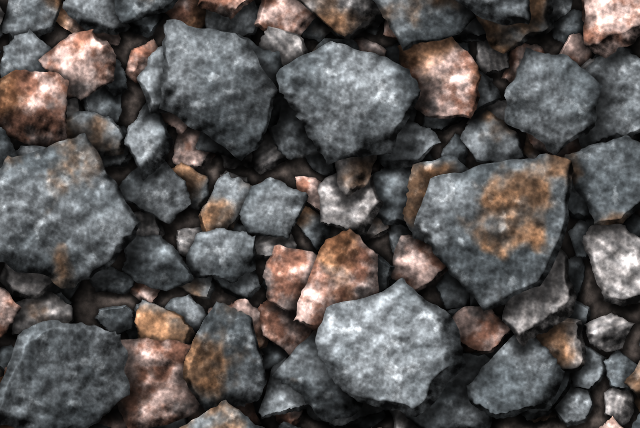
A Shadertoy shader for this texture:

```glsl
// A heap of broken granite and basalt seen from above. Four grids of stones
// are painted from small to large; each stone is a convex cut of random planes
// whose blended normals give the facets, with noise for grain and soft shadows.

const vec3 LIGHT = vec3(-0.35, 0.60, 0.72);
const int SIDES = 7;

float hash(vec2 p) {
    return fract(sin(dot(p, vec2(127.1, 311.7))) * 43758.5453);
}

float noise(vec2 p) {
    vec2 i = floor(p), f = fract(p);
    f = f * f * (3.0 - 2.0 * f);
    return mix(mix(hash(i), hash(i + vec2(1, 0)), f.x),
               mix(hash(i + vec2(0, 1)), hash(i + vec2(1, 1)), f.x), f.y);
}

float fbm(vec2 p) {
    float sum = 0.0, amp = 0.5;
    for (int i = 0; i < 5; i++) {
        sum += amp * noise(p);
        p = mat2(1.6, 1.2, -1.2, 1.6) * p + 3.7;
        amp *= 0.5;
    }
    return sum;
}

// Mineral colour: pink granite, banded pale gneiss or blue-grey basalt
vec3 stoneColor(vec2 p, vec2 q, float kind, float seed) {
    float cloud = smoothstep(0.25, 0.72, fbm(p * 8.0));
    float grain = fbm(p * 55.0);
    float crystal = smoothstep(0.34, 0.62, fbm(p * 24.0));
    vec3 color = mix(vec3(0.36, 0.385, 0.40), vec3(0.54, 0.56, 0.575), cloud);
    if (kind < 0.24) {
        color = mix(vec3(0.62, 0.44, 0.37), vec3(0.93, 0.80, 0.76), crystal);
        color = mix(color, vec3(0.42, 0.41, 0.41), 0.7 * smoothstep(0.55, 0.7, fbm(p * 13.0 + 9.0)));
    } else if (kind < 0.45) {
        float band = sin(q.y * 34.0 + 9.0 * fbm(p * 9.0));
        color = mix(vec3(0.50, 0.49, 0.49), vec3(0.80, 0.77, 0.76), 0.5 * crystal + 0.3 + 0.25 * band);
    }
    // Rust stains and pale mineral scuffs
    float rust = smoothstep(0.52, 0.68, fbm(p * 6.0 + 21.0)) * step(0.5, fract(seed * 17.0));
    color = mix(color, vec3(0.62, 0.43, 0.29) * (0.7 + 0.6 * crystal), 0.75 * rust);
    color += 0.20 * smoothstep(0.60, 0.78, fbm(p * 32.0 + 5.0));
    return color * (0.62 + 0.8 * grain) * (0.86 + 0.28 * noise(p * 165.0));
}

// Paints one stone and the shadow it casts over what lies below
void addStone(inout vec3 color, vec2 uv, vec2 cell, float size, float pixel) {
    vec2 id = cell + floor(size * 900.0);
    float seed = hash(id);
    vec2 centre = cell + 0.25 + 0.5 * vec2(hash(id + 3.1), hash(id + 7.7));
    vec2 offset = uv / size - centre;
    if (length(offset) > 1.2) return;

    float turn = 6.2832 * hash(id + 1.3);
    float squash = mix(1.0, 1.6, hash(id + 5.9));
    mat2 spin = mat2(cos(turn), sin(turn), -sin(turn), cos(turn));
    vec2 q = spin * offset * 1.0;
    q.y *= squash;
    q += 0.07 * (vec2(noise(q * 6.0 + id), noise(q * 6.0 - id)) - 0.5);
    q += 0.025 * (noise(q * 21.0 + id) - 0.5);

    // Side planes bound the outline; the last two form the ridged top
    float edge = -1.0;
    vec3 normal = vec3(0.0);
    for (int i = 0; i < SIDES + 2; i++) {
        bool isTop = i >= SIDES;
        vec2 key = id + float(i) * vec2(1.7, 9.2) + 0.37;
        float angle = (float(i) + (isTop ? 7.0 : 0.8) * hash(key)) * 6.2832 / float(SIDES);
        vec2 dir = vec2(cos(angle), sin(angle));
        float steep = hash(key + 2.2);
        float slope = isTop ? mix(0.1, 0.6, steep) : mix(0.7, 6.0, steep);
        float reach = isTop ? 0.25 / slope : 0.56 * mix(0.7, 1.1, hash(key + 8.6));
        float gap = dot(dir, q) - reach;
        if (!isTop) edge = max(edge, gap);
        normal += exp(min(28.0 * slope * gap, 30.0)) * normalize(vec3(dir * slope, 1.0));
    }

    float shade = edge + 0.09 * dot(normalize(offset + 1e-4), LIGHT.xy);
    color *= mix(0.28, 1.0, smoothstep(-0.04, 0.20, shade));

    float cover = clamp(0.5 - edge * size / pixel, 0.0, 1.0);
    if (cover <= 0.0) return;
    normal.xy = (normal.xy * vec2(1.0, squash)) * spin;
    vec2 p = uv + 9.0 * vec2(seed, hash(id + 6.4));
    float rough = fbm(p * 32.0) - fbm(p * 32.0 + vec2(-0.25, 0.40));
    float light = 0.27 + 0.98 * max(dot(normalize(normal), LIGHT), 0.0) + 1.2 * rough;
    light *= mix(0.75, 1.0, smoothstep(0.0, 0.07, -edge));
    // The largest stones are always basalt
    float kind = hash(id + 4.8) + step(0.3, size);
    color = mix(color, stoneColor(p, q, kind, seed) * max(light, 0.08), cover);
}

void mainImage(out vec4 fragColor, in vec2 fragCoord) {
    vec2 uv = fragCoord / iResolution.y;
    float pixel = 1.0 / iResolution.y;

    // Gritty soil in the gaps
    vec3 color = vec3(0.40, 0.36, 0.34) * (0.3 + fbm(uv * 60.0));

    for (int layer = 0; layer < 4; layer++) {
        float level = float(layer);
        float size = 0.1 * pow(1.5, level);
        vec2 home = floor(uv / size);
        // Cells ordered by index modulo three overlap the same way everywhere
        for (int k = 0; k < 9; k++) {
            vec2 order = vec2(k % 3, k / 3);
            vec2 cell = home + mod(order - home + 1.0, 3.0) - 1.0;
            float present = hash(cell + 31.0 * level + 0.5);
            if (present < 1.0 - 0.08 * level * level) addStone(color, uv, cell, size, pixel);
        }
    }
    fragColor = vec4(clamp(color, 0.0, 1.0), 1.0);
}
```
